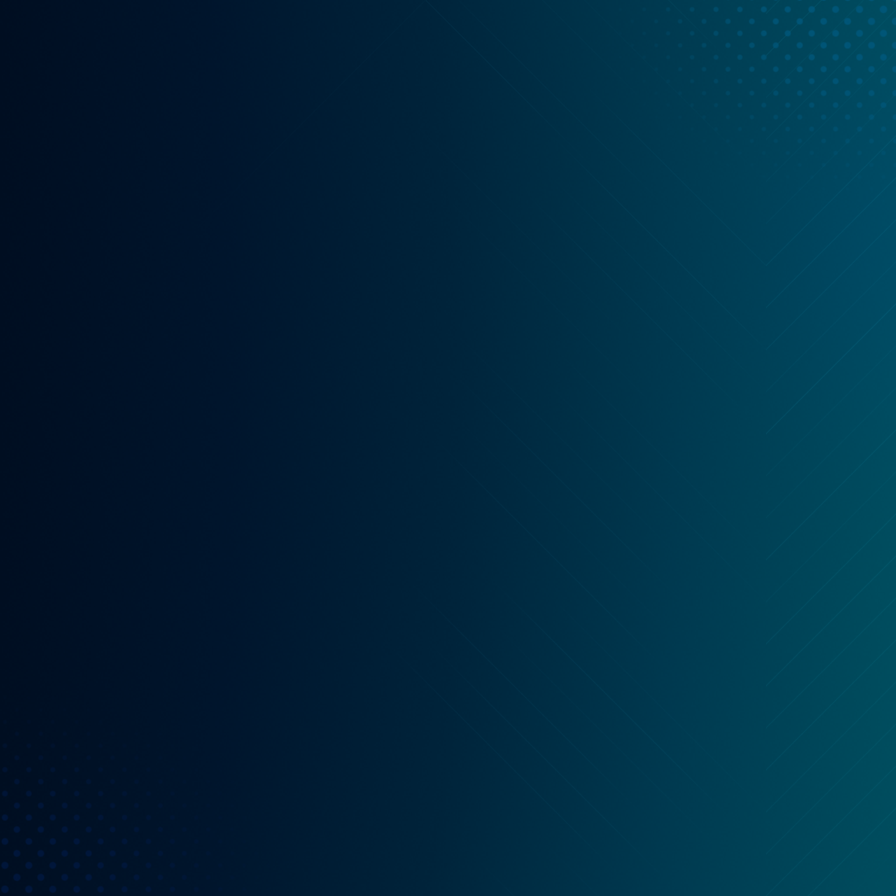
This background is drawn by a Shadertoy shader. Its source:

```glsl
// Dark navy to teal gradient with faint chevron lines and halftone dots in two corners.

// Gradient stops, evenly spaced from left to right
const vec3 STOPS[5] = vec3[5](
    vec3(0.0, 0.055, 0.130),
    vec3(0.0, 0.083, 0.175),
    vec3(0.0, 0.140, 0.230),
    vec3(0.0, 0.225, 0.313),
    vec3(0.0, 0.302, 0.370));
const float GRADIENT_BOW = 0.03;

const vec3 BLUE_GLOW = vec3(0.0, -0.006, 0.025);
const vec2 GLOW_CENTER = vec2(1.0, 0.74);

// Chevron lines
const vec3 LINE_TINT = vec3(0.01, 0.045, 0.050);
const float CHEVRON_AXIS = 0.855;
const float CHEVRON_STEP = 0.0469;
const float LINE_HALF_WIDTH = 0.0007;
const float APEX_X = 0.475;

// Halftone dots
const float DOT_CELL = 0.0267;
const float DOT_RADIUS = 0.0042;
const vec2 DOT_REACH = vec2(0.36, 0.26);
const vec3 TOP_DOT_COLOR = vec3(0.0, 0.345, 0.490);
const vec3 LOW_DOT_COLOR = vec3(0.0, 0.095, 0.260);

float hash(float n) {
    return fract(sin(n * 12.9898) * 43758.5453);
}

// Blend between neighbouring stops
vec3 gradient(float t) {
    float s = clamp(t, 0.0, 1.0) * 4.0;
    int i = min(int(s), 3);
    return mix(STOPS[i], STOPS[i + 1], s - float(i));
}

float stroke(float dist, float pixel) {
    return 1.0 - smoothstep(LINE_HALF_WIDTH - 0.5 * pixel,
                            LINE_HALF_WIDTH + 0.5 * pixel, abs(dist));
}

// Nested V shapes; each arm shows only along a soft stretch
float chevrons(vec2 p, float pixel) {
    float side = p.x - CHEVRON_AXIS;
    float level = p.y - abs(side);
    float id = round(level / CHEVRON_STEP);
    float dist = (level - id * CHEVRON_STEP) * 0.7071;

    float center = 0.56 + 0.22 * hash(id + 3.0);
    float leftArm = 1.0 - smoothstep(0.05, 0.14, abs(p.x - center));
    leftArm *= 0.15 + 0.35 * hash(id + 17.0);
    float rightArm = 0.25 + 0.45 * hash(id + 41.0);
    rightArm *= smoothstep(-3.0, 0.0, id);
    return stroke(dist, pixel) * (side < 0.0 ? leftArm : rightArm);
}

// Wide roof whose peak touches the top edge
float roof(vec2 p, float pixel) {
    float side = p.x - APEX_X;
    float dist = (1.0 - p.y - abs(side)) * 0.7071;
    float fade = 1.0 - smoothstep(0.08, side < 0.0 ? 0.32 : 0.20, abs(side));
    return stroke(dist, pixel) * fade * (side < 0.0 ? 0.2 : 0.45);
}

// Staggered dots that shrink and fade away from a corner
float halftone(vec2 fromCorner, vec2 anchor, float pixel) {
    vec2 q = fromCorner - anchor;
    vec2 lattice = vec2(q.x + q.y, q.x - q.y) / DOT_CELL;
    vec2 id = round(lattice);
    vec2 dotCenter = 0.5 * DOT_CELL * vec2(id.x + id.y, id.x - id.y);
    float strength = clamp(1.0 - length((dotCenter + anchor) / DOT_REACH), 0.0, 1.0);
    float radius = DOT_RADIUS * sqrt(strength);
    float soft = max(pixel, 0.0012);
    float shape = 1.0 - smoothstep(radius - soft, radius + soft, length(q - dotCenter));
    return shape * smoothstep(0.0, 0.75, strength);
}

void mainImage(out vec4 fragColor, in vec2 fragCoord) {
    vec2 p = fragCoord / iResolution.xy;
    float pixel = 1.0 / min(iResolution.x, iResolution.y);

    // Slightly bowed base gradient with a blue tint on the right
    float height = 2.0 * p.y - 1.0;
    float bow = GRADIENT_BOW * (height * height - 0.33);
    vec3 color = gradient(p.x + bow * sin(3.14159 * p.x));
    vec2 glowOffset = (p - GLOW_CENTER) / vec2(0.16, 0.22);
    color += BLUE_GLOW * exp(-dot(glowOffset, glowOffset));

    // Thin lines
    color += LINE_TINT * (chevrons(p, pixel) + roof(p, pixel));

    // Corner dots
    float topDots = halftone(1.0 - p, vec2(0.014, 0.0105), pixel);
    float lowDots = halftone(p, vec2(0.0055, 0.0075), pixel);
    color = mix(color, TOP_DOT_COLOR, 0.8 * topDots);
    color = mix(color, LOW_DOT_COLOR, 0.75 * lowDots);

    // Fine grain against banding
    float grain = fract(sin(dot(floor(p * 512.0), vec2(12.9898, 78.233))) * 43758.5453);
    color += (grain - 0.5) / 255.0;

    fragColor = vec4(clamp(color, 0.0, 1.0), 1.0);
}
```
